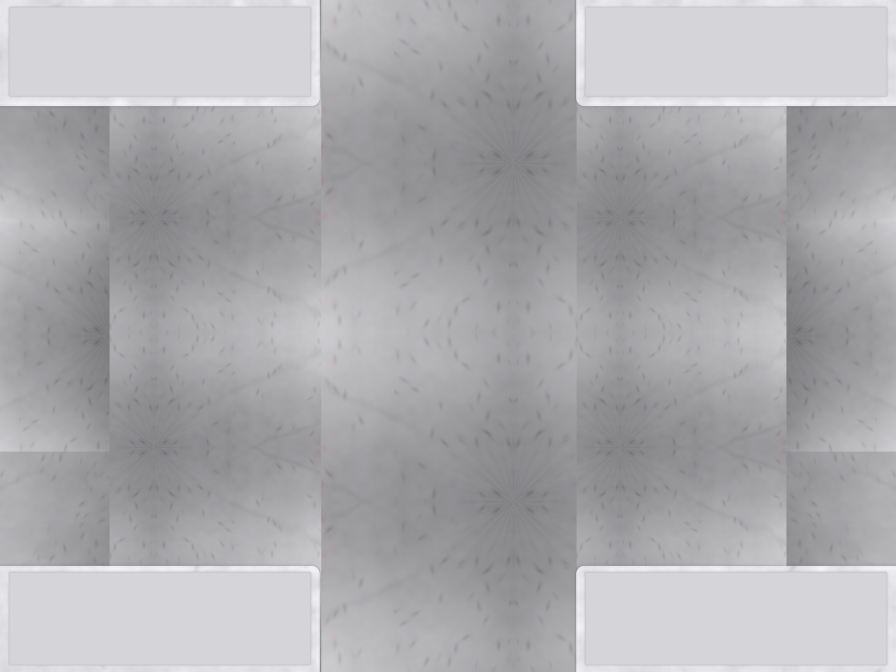
Give the GLSL for this background, as a Shadertoy shader.

```glsl
// Grey polished marble in mirrored columns, with four pale framed panels in the corners.
// Each column folds its coordinates about a dark focus, so that sheen, veins and flecks
// repeat as reflections; the panels are rounded-box distance functions laid on top.

// Layout, in canvas heights
const float WIDTH = 1.3333;
const float OUTER_SEAM = 0.163;
const float CENTRE_LEFT = 0.478;
const float CENTRE_RIGHT = 0.858;
const float BAND_Y = 0.505;            // bright horizontal band
const float CENTRE_PERIOD = 0.503;
const float SIDE_PERIOD = 0.342;
const float CENTRE_AXIS = 0.764;
const float LEFT_AXIS = 0.229;
const float RIGHT_AXIS = 0.923;
const float CELL_LOW = 0.328;
const float CELL_HIGH = 0.670;
const vec2 FRAME_MIN = vec2(-0.10, 0.842);
const vec2 FRAME_MAX = vec2(0.476, 1.10);

// Tones
const float DARK_TONE = 0.540;
const vec3 TINT = vec3(0.0, -0.002, 0.011);
const vec3 PANEL_COLOUR = vec3(0.835, 0.833, 0.852);
const vec3 FRAME_COLOUR = vec3(0.885, 0.88, 0.895);
const vec3 PINK_SHIFT = vec3(0.03, -0.06, -0.07);
const float FLECK_DEPTH = 0.075;

float hash(vec2 p) {
    return fract(sin(dot(p, vec2(127.1, 311.7))) * 43758.5453);
}

float noise(vec2 p) {
    vec2 i = floor(p), f = fract(p);
    f = f * f * (3.0 - 2.0 * f);
    return mix(mix(hash(i), hash(i + vec2(1, 0)), f.x),
               mix(hash(i + vec2(0, 1)), hash(i + vec2(1, 1)), f.x), f.y);
}

float fbm(vec2 p) {
    float sum = 0.0, amp = 0.5;
    for (int i = 0; i < 4; i++) {
        sum += amp * noise(p);
        p = mat2(1.6, 1.2, -1.2, 1.6) * p + 7.3;
        amp *= 0.5;
    }
    return sum;
}

// Scattered soft ellipses, one candidate per grid cell
float flecks(vec2 p, float density) {
    vec2 cell = floor(p);
    float cover = 0.0;
    for (int j = -1; j <= 1; j++)
    for (int i = -1; i <= 1; i++) {
        vec2 id = cell + vec2(i, j);
        float angle = 0.5 + 1.4 * hash(id + 5.1);
        vec2 d = p - id - vec2(hash(id), hash(id + 17.3));
        d = mat2(cos(angle), -sin(angle), sin(angle), cos(angle)) * d;
        float soft = exp(-dot(d * d, vec2(7.0, 45.0)));
        cover += soft * step(hash(id + 31.7), density) * hash(id + 43.9);
    }
    return min(cover, 1.0);
}

// Surface detail at m, measured from the dark focus
float marbleDetail(vec2 m) {
    float cloud = 0.07 * (fbm(m * 9.0) - 0.47) + 0.025 * (fbm(m * 40.0) - 0.47);
    float bend = m.y - 0.45 * m.x + 0.12 * fbm(m * 6.0);
    float vein = exp(-pow(abs(fract(bend * 3.2) - 0.5) * 22.0, 2.0)) * smoothstep(0.1, 0.5, m.x);
    float spots = flecks(m * 26.0, 0.18 + 0.45 * exp(-m.x * 6.0));
    float ray = noise(vec2(atan(m.y, m.x + 0.001) * 14.0, 3.0)) - 0.5;
    return cloud - 0.025 * vein - FLECK_DEPTH * spots + 0.05 * ray * exp(-length(m) * 9.0);
}

// A tall column mirrored about its axis and its repeating dark rows
vec3 column(vec2 p, float axis, float period, float reach) {
    float phase = (p.y - BAND_Y) / period;
    float across = abs(p.x - axis) / reach;
    float band = pow(0.5 + 0.5 * cos(6.28319 * phase), 1.4);
    vec2 m = vec2(abs(p.x - axis) / period, 0.5 - abs(fract(phase + 0.5) - 0.5));
    float tone = DARK_TONE + 0.08 * across + band * (0.09 + 0.09 * across);
    float pink = flecks(m * 18.0 + 40.0, 0.5) * smoothstep(0.88, 1.0, across);
    return tone + marbleDetail(m) + TINT + PINK_SHIFT * pink;
}

// Outer strip of three tiles, e is the distance from the canvas side
vec3 outerStrip(float e, float y, float px) {
    float s = 1.0 - e / OUTER_SEAM;
    float dy = abs(y - 0.5) / 0.171;
    float q = clamp((0.842 - y) / (0.842 - CELL_HIGH), 0.0, 1.0);
    float middle = 0.50 + 0.15 * s + dy * dy * (0.11 + 0.06 * s);
    float upper = 0.55 + 0.08 * s + q * q * (0.04 + 0.16 * s);
    float lower = 0.57 + 0.11 * s + 0.02 * dy * s;
    float tone = mix(lower, middle, smoothstep(-px, px, y - CELL_LOW));
    tone = mix(tone, upper, smoothstep(-px, px, y - CELL_HIGH));
    return tone + marbleDetail(vec2(OUTER_SEAM - e, abs(y - 0.5)) * 2.6) + TINT;
}

float boxDistance(vec2 p, vec2 lo, vec2 hi, float radius) {
    vec2 d = abs(p - 0.5 * (lo + hi)) - 0.5 * (hi - lo) + radius;
    return length(max(d, 0.0)) + min(max(d.x, d.y), 0.0) - radius;
}

void mainImage(out vec4 fragColor, in vec2 fragCoord) {
    vec2 p = fragCoord / iResolution.xy * vec2(WIDTH, 1.0);
    float px = 0.7 / iResolution.y;
    float e = min(p.x, WIDTH - p.x);

    // Marble columns
    vec3 col = column(p, p.x < 0.667 ? LEFT_AXIS : RIGHT_AXIS, SIDE_PERIOD, 0.252);
    float inCentre = smoothstep(-px, px, min(p.x - CENTRE_LEFT, CENTRE_RIGHT - p.x));
    col = mix(col, column(p, CENTRE_AXIS, CENTRE_PERIOD, 0.286), inCentre);
    col = mix(outerStrip(e, p.y, px), col, smoothstep(-px, px, e - OUTER_SEAM));

    // Corner panels: shadow, mottled frame, bright rim, flat fill
    vec2 corner = vec2(e, max(p.y, 1.0 - p.y));
    vec2 fillMin = vec2(0.013, p.y > 0.5 ? 0.856 : 0.851);
    float frame = boxDistance(corner, FRAME_MIN, FRAME_MAX, 0.012);
    float fill = boxDistance(corner, fillMin, vec2(0.463, 0.990), 0.003);
    col -= 0.12 * exp(-max(frame, 0.0) * 700.0);
    vec3 frameCol = FRAME_COLOUR + 0.12 * (fbm(p * 45.0) - 0.47) - 0.08 * flecks(p * 40.0, 0.2);
    frameCol += 0.04 * exp(-abs(frame + 0.004) * 250.0);
    col = mix(col, frameCol, smoothstep(px, -px, frame));
    col = mix(col, PANEL_COLOUR, smoothstep(px, -px, fill));
    col -= 0.05 * exp(-pow(fill / 0.0016, 2.0));

    fragColor = vec4(clamp(col, 0.0, 1.0), 1.0);
}
```
